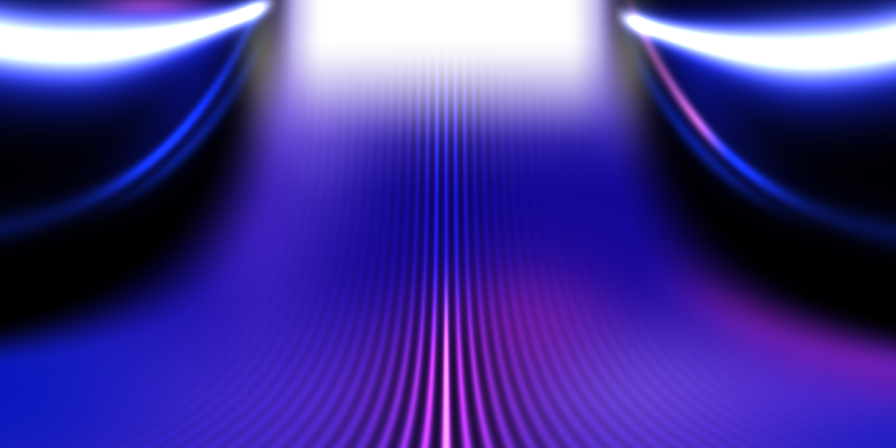
A WebGL 1 fragment shader for this background:

```glsl
precision highp float;
// Violet light curtain pouring from a white flash, framed by curved streaks on black.

uniform vec2 u_resolution;

// Units: canvas height = 1, x = 0 at the middle, y = 0 at the bottom.
const vec3 NAVY = vec3(0.08, 0.03, 0.60);
const vec3 VIOLET = vec3(0.34, 0.17, 0.82);
const vec3 ROYAL_BLUE = vec3(0.02, 0.09, 0.74);
const vec3 LAVENDER = vec3(0.53, 0.42, 0.93);
const vec3 MAGENTA = vec3(0.50, 0.11, 0.68);
const vec3 HOT_PINK = vec3(0.85, 0.22, 0.62);
const vec3 STREAK_BLUE = vec3(0.08, 0.22, 0.95);
const vec3 STREAK_PINK = vec3(0.95, 0.45, 0.72);
const vec3 HAZE = vec3(0.04, 0.06, 0.50);
const vec3 OLIVE = vec3(0.30, 0.30, 0.17);

const float CENTER_X = -0.004;
const float STRIPE_SPACING = 0.02;
const float FAN_SPREAD = 1.4;
const float TAU = 6.28318;

float hash(float n) {
  return fract(sin(n * 127.1) * 43758.5453);
}

float bell(float d, float width) {
  return exp(-d * d / (width * width));
}

// Soft elliptical spot of light.
float glow(vec2 p, vec2 center, vec2 radius) {
  vec2 d = (p - center) / radius;
  return exp(-dot(d, d));
}

// Half width of the curtain, flaring toward the floor.
float curtainWidth(float y) {
  return 0.33 + 0.055 * pow(max(y, 0.04), -1.7);
}

// Broad colours of the curtain.
vec3 curtainColor(vec2 p) {
  vec3 col = mix(VIOLET, NAVY, smoothstep(0.08, 0.42, p.y));
  col = mix(col, LAVENDER, 0.6 * smoothstep(0.55, 0.82, p.y));
  col = mix(col, LAVENDER, 0.6 * glow(p, vec2(-0.31, 0.74), vec2(0.13, 0.20)));
  col = mix(col, VIOLET, 0.6 * glow(p, vec2(-0.42, 0.45), vec2(0.16, 0.28)));
  col = mix(col, NAVY, 0.6 * glow(p, vec2(0.33, 0.52), vec2(0.18, 0.16)));
  col = mix(col, MAGENTA, 0.75 * glow(p, vec2(0.17, 0.27), vec2(0.20, 0.14)));
  col = mix(col, MAGENTA, 0.6 * glow(p, vec2(0.02, 0.12), vec2(0.22, 0.20)));
  float rim = p.y - 0.28 + 0.4 * (p.x - 0.72);
  col = mix(col, MAGENTA, 0.75 * bell(rim, 0.09) * smoothstep(0.4, 0.7, p.x));
  col = mix(col, LAVENDER, 0.35 * glow(p, vec2(0.42, 0.13), vec2(0.24, 0.13)));
  col = mix(col, ROYAL_BLUE, 0.95 * glow(p, vec2(-1.05, 0.12), vec2(0.50, 0.28)));
  return mix(col, ROYAL_BLUE, 0.7 * glow(p, vec2(1.05, -0.02), vec2(0.35, 0.14)));
}

// Fine stripes: upright above, fanning out across the floor.
vec3 addStripes(vec3 col, vec2 p) {
  float u = (p.x - CENTER_X) / (1.0 + FAN_SPREAD * exp(-5.0 * p.y));
  float wave = 0.5 + 0.5 * cos(TAU * u / STRIPE_SPACING);
  float strength = 0.7 + 0.5 * hash(floor(u / STRIPE_SPACING + 0.5));
  float ground = 1.0 - smoothstep(0.15, 0.45, p.y);
  float depth = 0.38 * bell(u, 0.09) + 0.13 * bell(u, 0.28);
  col *= 1.0 - depth * (1.0 - wave) * (0.7 + 0.7 * ground);
  vec3 tint = mix(STREAK_BLUE * 0.4, HOT_PINK * 0.65, ground);
  col += tint * pow(wave, 3.0) * strength * bell(u, 0.045);
  float core = bell(u, 0.0035) * ground;
  return col + vec3(0.6, 0.4, 0.45) * core;
}

// Wide white arc in each upper corner, with its blue halo.
vec3 whiteArc(vec2 p, float a, float right) {
  float bend = a - mix(0.83, 0.79, right);
  float d = p.y - mix(0.896, 0.882, right) - 0.5 * bend * bend;
  float width = mix(0.018, 0.055, smoothstep(0.40, 0.85, a));
  vec3 col = vec3(0.95, 0.97, 1.0) * 1.3 * bell(d, width);
  col += vec3(0.10, 0.20, 0.95) * 0.75 * bell(d, width * 1.9);
  col += HAZE * 0.75 * bell(d + 0.04, 0.13) * smoothstep(0.4, 0.6, a);
  return col * smoothstep(0.37, 0.44, a);
}

// Pair of thin arcs sweeping down and outward.
vec3 thinArcs(vec2 p, float a, float right) {
  float drop = 0.495 * exp(-4.1 * (a - 0.44));
  float slope = 4.1 * drop;
  float d = (p.y - 0.44 - drop + 0.012 * right) / sqrt(1.0 + slope * slope);
  float fade = 0.25 + 0.75 * bell(a - 0.62, 0.13);
  vec3 tint = mix(STREAK_BLUE, STREAK_PINK, right * (1.0 - smoothstep(0.55, 0.64, a)));
  float width = mix(0.012, 0.03, smoothstep(0.6, 1.0, a));
  vec3 col = tint * fade * bell(d, width);
  col += STREAK_BLUE * 0.45 * bell(a - 0.56, 0.15) * bell(d + 0.036, 0.014);
  col += HAZE * 0.45 * bell(d - 0.02, 0.07) * fade;
  return col * smoothstep(0.37, 0.46, a);
}

void main() {
  vec2 p = (gl_FragCoord.xy - vec2(0.5 * u_resolution.x, 0.0)) / u_resolution.y;
  float a = abs(p.x - CENTER_X);
  float right = step(0.0, p.x);

  // Curtain with the white flash at its top.
  vec3 curtain = addStripes(curtainColor(p), p);
  float flash = smoothstep(0.66, 0.92, p.y) * (1.0 - smoothstep(0.27, 0.42, a));
  curtain = mix(curtain, vec3(1.0), flash);
  float soft = mix(0.32, 0.14, p.y);
  float mask = 1.0 - smoothstep(1.0 - soft, 1.0 + soft, a / curtainWidth(p.y));
  mask *= 1.0 - 0.6 * smoothstep(0.7, 0.95, p.y) * smoothstep(0.33, 0.42, a);

  // Dark sides with their arcs and faint glows.
  vec3 sides = whiteArc(p, a, right) + thinArcs(p, a, right);
  sides += OLIVE * glow(vec2(a, p.y), vec2(0.41, 0.88), vec2(0.05, 0.13));
  sides += vec3(0.45, 0.15, 0.30) * glow(p, vec2(-0.66, 0.99), vec2(0.12, 0.025));

  gl_FragColor = vec4(min(curtain * mask + sides, 1.0), 1.0);
}
```
